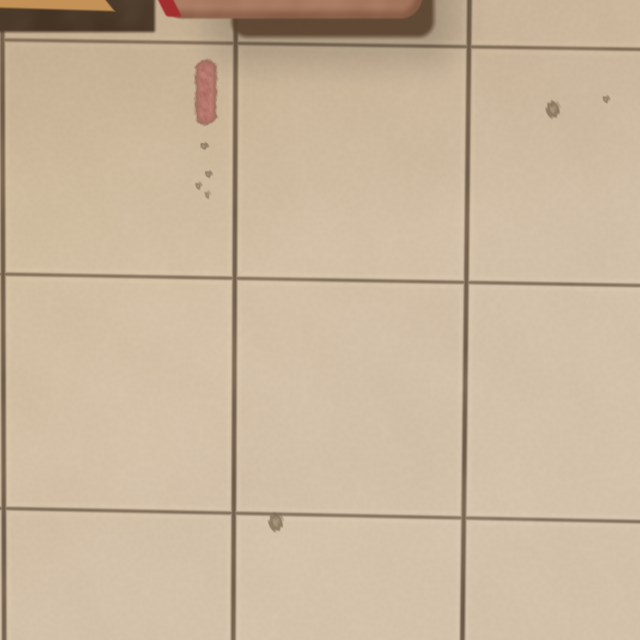
This texture is drawn by a WebGL 2 fragment shader. Its source:

```glsl
#version 300 es
precision highp float;
uniform vec2 u_resolution;
out vec4 fragColor;

// Grid: pitch and origin drift across the canvas for a slight perspective
const vec2 PITCH = vec2(0.358, 0.366);
const vec2 PITCH_DRIFT = vec2(0.007, 0.003);
const vec2 ORIGIN = vec2(0.0065, 0.2057);
const vec2 ORIGIN_DRIFT = vec2(-0.003, -0.0208);
const vec2 GROUT_HALF = vec2(0.0036, 0.0026);
const vec2 GROUT_STRENGTH = vec2(0.90, 0.74);
const float SOFTNESS = 0.0026;

// Surface
const vec3 TILE_PALE = vec3(0.830, 0.758, 0.668);
const vec3 TILE_WARM = vec3(0.818, 0.740, 0.622);
const vec3 TILE_SHADE = vec3(0.745, 0.655, 0.545);
const vec3 GROUT = vec3(0.410, 0.335, 0.260);
const float TILE_VARIATION = 0.008;
const float MOTTLE = 0.008;
const float GRAIN = 0.014;
const float GRAIN_SCALE = 105.0;
const float RIM = 0.014;

// Marks and objects
const vec3 CHIP = vec3(0.49, 0.42, 0.33);
const vec3 STAIN = vec3(0.70, 0.44, 0.40);
const vec3 STAIN_EDGE = vec3(0.60, 0.41, 0.35);
const vec3 DARK = vec3(0.27, 0.20, 0.14);
const vec3 BOX_FACE = vec3(0.77, 0.57, 0.34);
const vec3 BAR_FACE = vec3(0.55, 0.38, 0.29);
const vec3 BAR_LIGHT = vec3(0.66, 0.48, 0.38);
const vec3 RED = vec3(0.64, 0.18, 0.19);
const vec2 STAIN_POS = vec2(0.322, 0.856);

float hash(vec2 p) {
  p = fract(p * vec2(0.1031, 0.1137));
  p += dot(p, p.yx + 33.33);
  return fract((p.x + p.y) * p.x * 17.3);
}

// Distance to the nearest jittered cell point
float cellular(vec2 p) {
  vec2 cell = floor(p);
  float nearest = 2.0;
  for (int j = -1; j <= 1; j++)
    for (int i = -1; i <= 1; i++) {
      vec2 c = cell + vec2(i, j);
      vec2 seed = vec2(hash(c), hash(c + 51.7));
      nearest = min(nearest, distance(p, c + seed));
    }
  return nearest;
}

float layeredSines(vec2 p) {
  float sum = 0.0, amp = 0.5;
  for (int i = 0; i < 4; i++) {
    sum += amp * sin(p.x + 1.7 * sin(p.y)) * cos(p.y + 0.6 * p.x);
    p = mat2(1.5, 1.1, -1.1, 1.5) * p + 2.3;
    amp *= 0.6;
  }
  return sum;
}

float roundBox(vec2 p, vec2 halfSize, float r) {
  vec2 q = abs(p) - halfSize + r;
  return length(max(q, 0.0)) + min(max(q.x, q.y), 0.0) - r;
}

float cover(float d, float soft) {
  return 1.0 - smoothstep(-soft, soft, d);
}

// Irregular chip with a lighter core
vec3 addChip(vec3 col, vec2 p, vec2 radius, float soft) {
  float d = (length(p / radius) - 1.0) * radius.x + 0.001 * sin(p.x * 700.0 + p.y * 430.0);
  vec3 tone = mix(CHIP, TILE_SHADE, 0.5 * cover(d + 0.6 * radius.x, soft));
  return mix(col, tone, 0.8 * cover(d, soft));
}

void main() {
  vec2 uv = gl_FragCoord.xy / u_resolution;
  float soft = max(SOFTNESS, 0.8 / min(u_resolution.x, u_resolution.y));

  // Tile surface
  vec2 pitch = PITCH + PITCH_DRIFT * uv.yx;
  vec2 grid = (uv - ORIGIN - ORIGIN_DRIFT * uv.yx) / pitch;
  float mottle = layeredSines(uv * 14.0);
  float pale = smoothstep(0.1, 1.1, 0.65 * uv.x + 0.8 * (1.0 - uv.y) + 0.1 * mottle);
  vec3 col = mix(TILE_WARM, TILE_PALE, pale);
  col = mix(col, TILE_SHADE, 0.75 * smoothstep(0.55, 1.05, uv.y) * (1.0 - 0.5 * uv.x));
  col += TILE_VARIATION * (hash(floor(grid) + 9.0) - 0.5) + MOTTLE * mottle;
  col += GRAIN * (cellular(uv * GRAIN_SCALE) - 0.45);

  // Grout with faint bright rims
  vec2 d = abs(grid - round(grid)) * pitch - GROUT_HALF;
  vec2 rim = exp(-pow((d - 0.005) / 0.003, vec2(2.0)));
  col += RIM * max(rim.x, rim.y);
  vec2 line = GROUT_STRENGTH * vec2(cover(d.x, soft), cover(d.y, soft));
  col = mix(col, GROUT * (1.0 + 0.12 * mottle), max(line.x, line.y));

  // Red stain, worn in the middle, and the trail of drops below it
  vec2 s = uv - STAIN_POS;
  float wobble = 0.003 * layeredSines(uv * 150.0);
  float stain = roundBox(s, vec2(0.017, 0.051), 0.015) + wobble;
  vec3 stainTone = mix(STAIN_EDGE, STAIN + 25.0 * wobble, cover(stain + 0.005, 0.004));
  col = mix(col, stainTone, 0.9 * cover(stain, soft));
  for (int i = 0; i < 4; i++) {
    float k = float(i);
    vec2 drop = vec2(0.009 * sin(k * 2.3) - 0.003, -0.084 - 0.044 * sqrt(k));
    col = addChip(col, s - drop, vec2(0.0062 - 0.0009 * k, 0.005), soft);
  }

  // Chips in the tiles
  col = addChip(col, uv - vec2(0.864, 0.829), vec2(0.0105, 0.013), soft);
  col = addChip(col, uv - vec2(0.947, 0.845), vec2(0.005), soft);
  col = addChip(col, uv - vec2(0.431, 0.184), vec2(0.011, 0.014), soft);

  // Wide and deep shadows, then the bar and box along the top edge
  float shade = roundBox(uv - vec2(0.52, 1.0), vec2(0.158, 0.058), 0.025);
  col *= 1.0 - 0.17 * (1.0 - smoothstep(-0.02, 0.09, shade));
  col = mix(col, DARK * 1.3, 0.92 * cover(shade, 0.006));
  float bar = roundBox(uv - vec2(0.455, 1.03), vec2(0.205, 0.059), 0.035);
  vec3 barTone = mix(BAR_FACE, BAR_LIGHT, smoothstep(0.004, 0.02, -bar));
  col = mix(col, barTone + 0.05 * mottle, cover(bar, soft));
  float tag = roundBox(uv - vec2(0.259 + 0.5 * (1.0 - uv.y), 1.01), vec2(0.012, 0.036), 0.004);
  col = mix(col, RED, cover(tag, soft));
  float box = roundBox(uv - vec2(0.09, 1.0), vec2(0.152, 0.050), 0.004);
  col = mix(col, DARK + 0.06 * mottle, cover(box, 0.004));
  float face = max(0.988 - 0.03 * uv.x - uv.y, uv.x - 0.165 - 0.8 * (1.0 - uv.y));
  col = mix(col, BOX_FACE, cover(face, soft));

  fragColor = vec4(clamp(col, 0.0, 1.0), 1.0);
}
```
